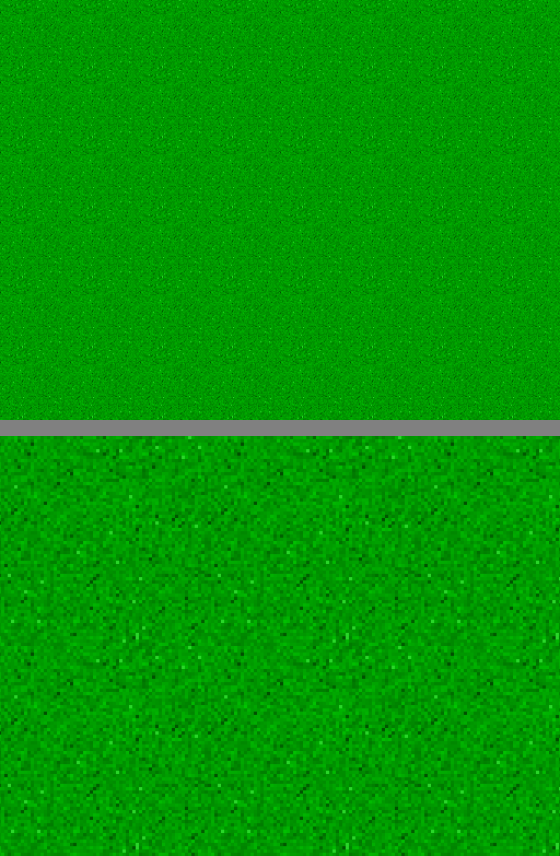
Top, the full canvas; bottom, a detail of the centre.
Give the GLSL for this pattern, as a Shadertoy shader.

```glsl
// Seamless pixel-grain grass tile, repeated 8 across and 6 down.

const float TILE_ROWS = 6.0;
const float TILE_TEXELS = 64.0;
const float TAU = 6.2831853;

float hash(vec2 p, float seed) {
    vec3 q = fract(vec3(p.xyx + seed) * vec3(0.1031, 0.1030, 0.0973));
    q += dot(q, q.yzx + 33.33);
    return fract((q.x + q.y) * q.z);
}

// Wrapping the cell makes every tile carry the same grain.
vec2 wrapCell(vec2 cell) {
    return mod(cell, TILE_TEXELS);
}

// Three averaged hashes give a bell-shaped spread around zero.
float bellNoise(vec2 cell) {
    vec2 c = wrapCell(cell);
    return (hash(c, 3.7) + hash(c, 17.3) + hash(c, 41.9)) / 3.0 - 0.5;
}

// Specks gather in two soft columns and three soft rows per tile.
float clusterDensity(vec2 cell) {
    vec2 t = (cell + 0.5) / TILE_TEXELS - vec2(0.23, 0.25);
    vec2 wave = 0.5 + 0.5 * cos(TAU * vec2(2.0, 3.0) * t);
    return wave.x * wave.y;
}

float speck(vec2 cell, float seed, float sparse, float dense) {
    float chance = mix(sparse, dense, clusterDensity(cell));
    return step(hash(wrapCell(cell), seed), chance);
}

vec3 grassTexel(vec2 cell) {
    float green = 0.597 + 0.37 * bellNoise(cell);
    vec3 color = vec3(0.0, green, 0.0);

    // Short dark strokes: single texels, some trailing diagonally.
    float shade = speck(cell, 59.1, 0.008, 0.020);
    shade = max(shade, speck(cell - vec2(1.0), 71.3, 0.003, 0.009));
    shade = max(shade, speck(cell, 71.3, 0.003, 0.009));
    float darkGreen = mix(0.30, 0.48, hash(wrapCell(cell), 83.7));
    color = mix(color, vec3(0.0, darkGreen, 0.0), shade);

    // Rare pale blade tips.
    float tip = speck(cell, 97.9, 0.004, 0.009);
    return mix(color, vec3(0.16, 0.84, 0.16), tip);
}

// Blends neighbouring texels only across one output pixel.
vec3 smoothTexels(vec2 p, float pixelSize) {
    vec2 q = p - 0.5;
    vec2 cell = floor(q);
    vec2 w = clamp((fract(q) - 0.5) / pixelSize + 0.5, 0.0, 1.0);
    vec3 low = mix(grassTexel(cell), grassTexel(cell + vec2(1.0, 0.0)), w.x);
    vec3 high = mix(grassTexel(cell + vec2(0.0, 1.0)), grassTexel(cell + vec2(1.0)), w.x);
    return mix(low, high, w.y);
}

void mainImage(out vec4 fragColor, in vec2 fragCoord) {
    float texelsPerPixel = TILE_ROWS * TILE_TEXELS / iResolution.y;
    vec2 p = fragCoord * texelsPerPixel;
    fragColor = vec4(smoothTexels(p, texelsPerPixel), 1.0);
}
```
